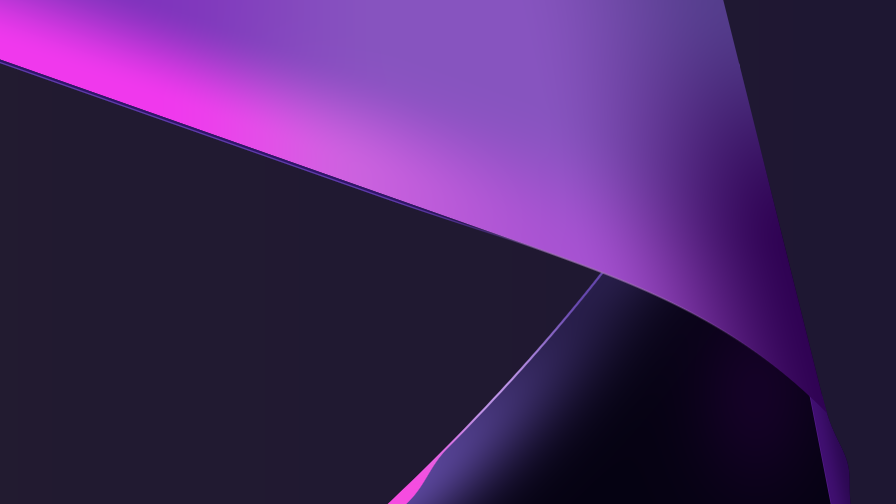
This background is drawn by a WebGL 1 fragment shader. Its source:

```glsl
precision highp float;
// A folded violet ribbon with a magenta glow sweeping over a dark backdrop.

uniform vec2 u_resolution;

#define BACKDROP vec3(0.125, 0.097, 0.193)
#define VIOLET   vec3(0.53, 0.33, 0.75)
#define MAGENTA  vec3(0.94, 0.22, 0.93)
#define ORCHID   vec3(0.84, 0.40, 0.89)
#define INDIGO   vec3(0.19, 0.08, 0.42)
#define SHADOW   vec3(0.18, 0.005, 0.32)
#define DUSK     vec3(0.33, 0.24, 0.55)
#define LAVENDER vec3(0.74, 0.58, 0.90)
#define NIGHT    vec3(0.02, 0.008, 0.07)
#define TRIM_WIDTH 0.007

// Antialiased coverage of the side where the signed distance is positive.
float cover(float d) {
  return clamp(d * u_resolution.y + 0.5, 0.0, 1.0);
}

// Soft line centred on zero distance.
float stroke(float d, float halfWidth) {
  return cover(halfWidth - abs(d));
}

// Height of the ribbon's lower edge: straight, then bending down.
float lowerEdge(float x) {
  return 0.882 - 0.352 * x - 0.564 * pow(max(x - 1.0, 0.0), 3.4);
}

// Horizontal place of the right edge, swelling near the fold.
float rightEdge(float y) {
  float swell = (y - 0.08) / 0.06;
  return 1.435 + 0.25 * (1.0 - y) + 0.017 * exp(-swell * swell);
}

// Horizontal place of the underside's bright left rim.
float rimEdge(float y) {
  return 0.769 + 1.06 * y - 0.3 * y * y;
}

vec3 ribbonColor(vec2 p, float height, float inset) {
  vec3 body = mix(vec3(0.50, 0.20, 0.74), VIOLET, smoothstep(0.25, 0.8, p.x));
  body = mix(body, vec3(0.65, 0.32, 0.82),
             (1.0 - smoothstep(0.0, 0.3, height)) * smoothstep(0.4, 0.8, p.x));
  vec3 shade = mix(SHADOW, DUSK, smoothstep(0.5, 1.02, p.y));
  vec3 color = mix(shade, body, smoothstep(-0.03, 0.43, inset));
  float glow = (1.0 - smoothstep(0.03, 0.23, height))
             * (1.0 - smoothstep(0.5, 1.2, p.x));
  return mix(color, mix(MAGENTA, ORCHID, smoothstep(0.3, 0.75, p.x)), glow);
}

vec3 undersideColor(vec2 p, float s) {
  float glow = exp(-s * s / 0.012) * mix(1.0, 0.4, smoothstep(0.0, 0.4, p.y));
  vec3 color = mix(NIGHT, vec3(0.36, 0.28, 0.62), glow);
  vec2 tint = (p - vec2(1.5, 0.22)) / vec2(0.13, 0.2);
  color += vec3(0.06, 0.0, 0.08) * exp(-dot(tint, tint));

  // Rim: broad and pink at the foot, thin and violet at the top.
  float width = 0.004 + 0.022 * (1.0 - smoothstep(0.0, 0.11, p.y));
  vec3 rim = mix(vec3(0.96, 0.30, 0.88), LAVENDER, smoothstep(0.03, 0.2, p.y));
  rim = mix(rim, vec3(0.40, 0.28, 0.68), smoothstep(0.22, 0.42, p.y));
  return mix(color, rim, cover(width - s));
}

void main() {
  vec2 p = gl_FragCoord.xy / u_resolution.y;
  float inset = rightEdge(p.y) - p.x;
  float inside = cover(inset * 0.97);
  float height = p.y - lowerEdge(p.x);
  float bend = max(p.x - 1.0, 0.0);
  float slope = 0.352 + 1.918 * pow(bend, 2.4);
  float d = height / sqrt(1.0 + slope * slope);

  // Backdrop
  vec3 color = BACKDROP + vec3(0.008, 0.008, -0.004) * (0.9 - p.x);

  // Underside of the ribbon
  float s = (p.x - rimEdge(p.y)) * 0.7;
  color = mix(color, undersideColor(p, s), cover(s) * inside);

  // Narrow turned fold at the lower right
  float foldInset = p.x - 1.607 - 0.195 * (0.211 - p.y);
  vec3 fold = mix(vec3(0.25, 0.06, 0.44), vec3(0.17, 0.03, 0.32),
                  smoothstep(0.0, 0.05, foldInset));
  fold += vec3(0.07, 0.04, 0.09) * stroke(foldInset, 0.0015);
  color = mix(color, fold, cover(foldInset) * inside * cover(0.215 - p.y));

  // Upper face of the ribbon
  color = mix(color, ribbonColor(p, height, inset), cover(d) * inside);

  // Indigo thickness with a violet lower line, tapering to the right
  float taper = 1.0 - smoothstep(0.75, 1.15, p.x);
  float trim = cover(d + TRIM_WIDTH * taper) * cover(-d);
  color = mix(color, INDIGO, trim * taper);
  float line = stroke(d + TRIM_WIDTH * 0.8 * taper, 0.0013);
  color = mix(color, vec3(0.42, 0.27, 0.72), 0.8 * line * taper);

  // Pale lip along the bend
  float lip = smoothstep(0.9, 1.12, p.x) * (1.0 - smoothstep(1.15, 1.58, p.x));
  color = mix(color, vec3(0.62, 0.46, 0.70),
              0.65 * lip * stroke(d, 0.0018) * inside);

  gl_FragColor = vec4(color, 1.0);
}
```
